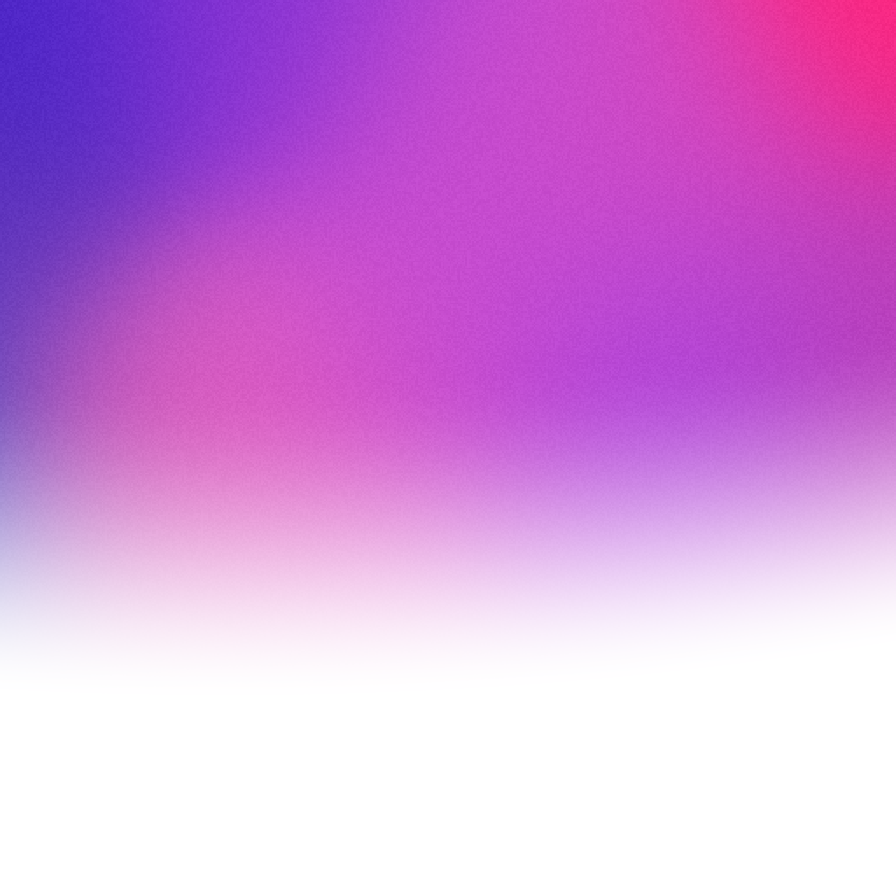
Give the GLSL for this background, as a three.js fragment shader.

```glsl
varying vec2 vUv;

const vec3 INDIGO   = vec3(0.28, 0.14, 0.78);
const vec3 DUSK     = vec3(0.36, 0.20, 0.73);
const vec3 VIOLET   = vec3(0.53, 0.20, 0.83);
const vec3 ORCHID   = vec3(0.78, 0.30, 0.815);
const vec3 FUCHSIA  = vec3(0.82, 0.29, 0.76);
const vec3 HOT_PINK = vec3(1.00, 0.14, 0.48);
const vec3 PINK     = vec3(0.87, 0.36, 0.77);
const vec3 ROSE     = vec3(0.86, 0.38, 0.72);
const vec3 PURPLE   = vec3(0.68, 0.27, 0.86);
const vec3 MAGENTA  = vec3(0.72, 0.25, 0.73);
const vec3 AZURE    = vec3(0.10, 0.35, 0.77);
const vec3 PAPER    = vec3(1.0);

const float GLOW_SPREAD = 0.035;   // squared falloff of every glow
const float FADE_LEVEL  = 0.397;   // lowest height of the half-white line
const float FADE_CENTER = 0.25;    // where that line is lowest
const float FADE_BEND   = 0.11;    // how much it curves upward
const float FADE_HALF   = 0.185;   // half the depth of the fade
const float GRAIN_CELLS = 512.0;
const float GRAIN_DEPTH = 0.035;

// Weighted colour in rgb, weight in a
vec4 glow(vec2 p, vec2 center, vec3 color) {
  vec2 d = p - center;
  return vec4(color, 1.0) * exp(-dot(d, d) / GLOW_SPREAD);
}

float hash(vec2 cell) {
  vec3 q = fract(vec3(cell.xyx) * 0.1031);
  q += dot(q, q.yzx + 33.33);
  return fract((q.x + q.y) * q.z);
}

// Normalised blend of soft glows
vec3 meshGradient(vec2 p) {
  vec4 sum = glow(p, vec2(0.00, 1.00), INDIGO);
  sum += glow(p, vec2(0.28, 1.00), VIOLET);
  sum += glow(p, vec2(0.55, 0.90), ORCHID);
  sum += glow(p, vec2(0.75, 0.85), FUCHSIA);
  sum += glow(p, vec2(1.00, 1.00), HOT_PINK);
  sum += glow(p, vec2(-0.05, 0.72), DUSK);
  sum += glow(p, vec2(0.50, 0.65), ORCHID);
  sum += glow(p, vec2(0.75, 0.60), PURPLE);
  sum += glow(p, vec2(1.00, 0.65), MAGENTA);
  sum += glow(p, vec2(0.28, 0.52), PINK);
  sum += glow(p, vec2(0.13, 0.46), ROSE);
  sum += glow(p, vec2(-0.12, 0.43), AZURE);
  return sum.rgb / sum.a;
}

void main() {
  vec3 color = meshGradient(vUv);

  // Fine grain, carried by the coloured part only
  color += (hash(floor(vUv * GRAIN_CELLS)) - 0.5) * GRAIN_DEPTH;

  // Curved fade into white
  float offset = vUv.x - FADE_CENTER;
  float middle = FADE_LEVEL + FADE_BEND * offset * offset;
  float ink = smoothstep(middle - FADE_HALF, middle + FADE_HALF, vUv.y);

  gl_FragColor = vec4(clamp(mix(PAPER, color, ink), 0.0, 1.0), 1.0);
}
```
